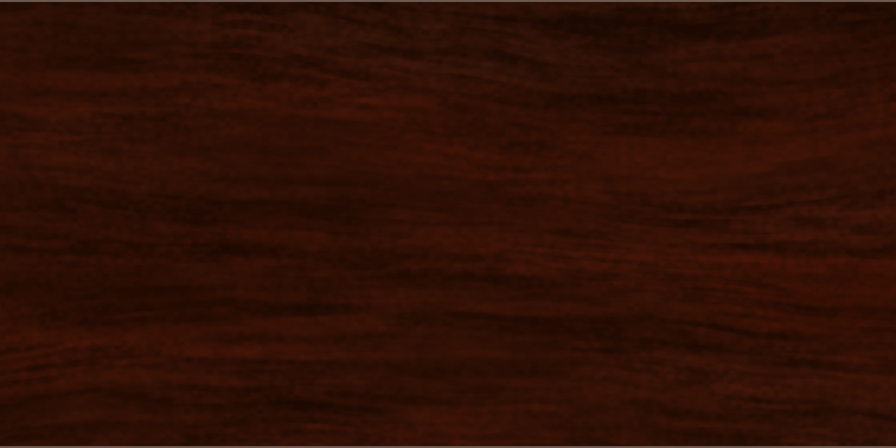
Give the GLSL for this texture, as a Shadertoy shader.

```glsl
// Dark mahogany board with long horizontal grain and a thin pale rim above and below.
// Cellular noise, stretched along the board and bent by layered sines,
// supplies the bands, streaks, short fibres and mottling.

const vec3 DARK_WOOD  = vec3(0.114, 0.037, 0.005);
const vec3 RED_WOOD   = vec3(0.262, 0.073, 0.022);
const vec3 BROWN_WOOD = vec3(0.242, 0.090, 0.040);
const vec3 RIM_COLOR  = vec3(0.42, 0.35, 0.31);

// Cells per board height, along and across the grain
const vec2 BAND_SCALE   = vec2(0.8, 8.0);
const vec2 STREAK_SCALE = vec2(2.4, 30.0);
const vec2 FIBRE_SCALE  = vec2(8.0, 78.0);
const vec2 FLECK_SCALE  = vec2(15.0, 66.0);
const vec2 MOTTLE_SCALE = vec2(70.0, 92.0);

const float BASE_TONE   = 0.54;
const float BAND_GAIN   = 0.54;
const float STREAK_GAIN = 0.50;
const float FIBRE_GAIN  = 0.36;
const float FLECK_GAIN  = 0.22;
const float MOTTLE_GAIN = 0.27;
const float RIM_WIDTH   = 0.0042;

vec3 hash3(vec2 cell) {
    vec3 q = fract(cell.xyx * vec3(0.1031, 0.1030, 0.0973));
    q += dot(q, q.yxz + 33.33);
    return fract((q.xxy + q.yzz) * q.zyx);
}

// Cellular noise: random tones blended around jittered points, centred on zero;
// a higher sharpness gives crisper borders
float cells(vec2 p, float sharpness) {
    vec2 base = floor(p);
    float tone = 0.0;
    float total = 0.0;
    for (int j = -1; j <= 1; j++) {
        for (int i = -1; i <= 1; i++) {
            vec2 cell = base + vec2(i, j);
            vec3 rnd = hash3(cell + 57.0);
            vec2 d = cell + 0.15 + 0.7 * rnd.xy - p;
            float reach = max(0.0, 1.0 - dot(d, d) / 1.7);
            float weight = pow(reach, sharpness);
            tone += weight * (rnd.z - 0.5);
            total += weight;
        }
    }
    return tone / max(total, 0.00001);
}

// Height of the bent grain lines: a valley in the upper board, a rise at lower left
float grainBend(vec2 p) {
    float upper = 0.060 * cos(2.03 * p.x + 0.1);
    float lower = 0.042 * sin(2.2 * p.x);
    float bend = mix(lower, upper, smoothstep(0.25, 0.65, p.y));
    bend += 0.011 * sin(4.7 * p.x + 5.0 * p.y);
    bend += 0.004 * sin(11.0 * p.x - 13.0 * p.y + 1.0);
    bend += 0.0015 * sin(27.0 * p.x + 19.0 * p.y);
    return bend;
}

void mainImage(out vec4 fragColor, in vec2 fragCoord) {
    vec2 p = fragCoord / iResolution.y;
    vec2 grain = vec2(p.x, p.y - grainBend(p));

    // Broad bands and long streaks
    float tone = BASE_TONE;
    tone += BAND_GAIN * cells(grain * BAND_SCALE, 4.0);
    tone += STREAK_GAIN * cells(grain * STREAK_SCALE + 11.0, 7.0);
    tone -= 0.14 * smoothstep(0.62, 0.95, p.y);

    // Short fibres and flecks, stronger in some patches than in others
    float patchiness = 1.0 + 1.1 * cells(grain * vec2(2.2, 8.0) + 83.0, 4.0);
    float detail = FIBRE_GAIN * cells(grain * FIBRE_SCALE + 23.0, 7.0);
    detail += FLECK_GAIN * cells(grain * FLECK_SCALE + 71.0, 7.0);
    detail += MOTTLE_GAIN * cells(p * MOTTLE_SCALE + 37.0, 7.0);
    tone += patchiness * detail;

    // Hue drifts between red and brown, browner towards the top
    float brownness = 0.35 + 1.0 * cells(grain * vec2(1.3, 6.0) + 91.0, 4.0);
    brownness += 0.4 * smoothstep(0.55, 0.95, p.y);
    vec3 lightWood = mix(RED_WOOD, BROWN_WOOD, clamp(brownness, 0.0, 1.0));
    vec3 color = mix(DARK_WOOD, lightWood, clamp(tone, 0.0, 1.25));

    // Pale rim along both long sides
    float edgeDistance = min(p.y, 1.0 - p.y);
    float blur = 0.5 / iResolution.y;
    float rim = 1.0 - smoothstep(RIM_WIDTH - blur, RIM_WIDTH + blur, edgeDistance);
    color = mix(color, RIM_COLOR, rim);

    fragColor = vec4(color, 1.0);
}
```
